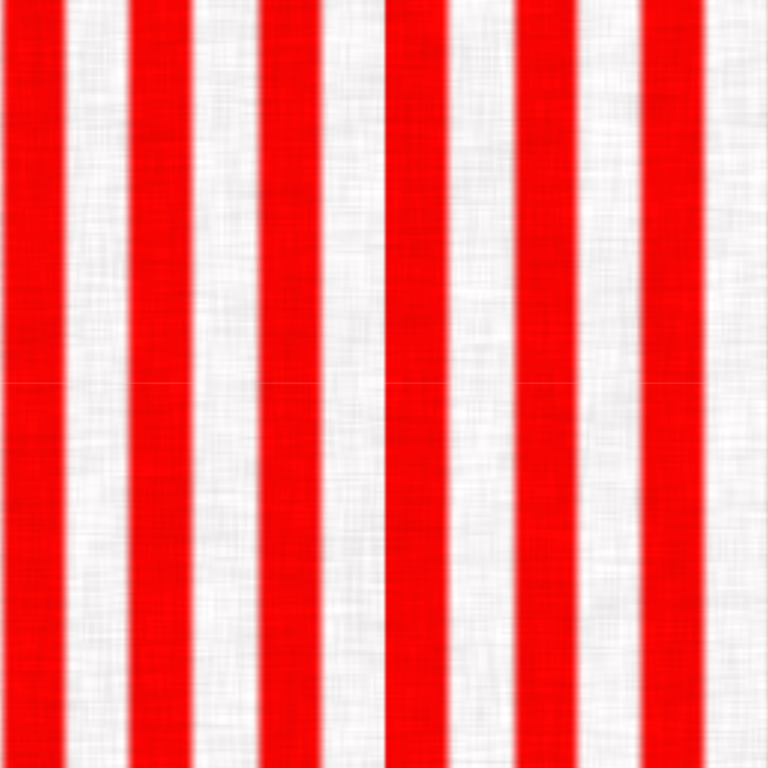
Reproduce this pattern procedurally as a WebGL 2 fragment shader.

```glsl
#version 300 es
precision highp float;
// Six soft-edged red stripes on white woven linen, tiling in both directions.

uniform vec2 u_resolution;
out vec4 fragColor;

const float STRIPES = 6.0;
const vec3 RED = vec3(1.0, 0.018, 0.01);
const vec3 WHITE = vec3(1.0, 0.993, 0.993);
const float CLOTH_LEVEL = 0.963;

float hash(vec2 cell, float seed) {
    vec3 q = fract(vec3(cell.xyx + seed * 17.0) * vec3(0.1031, 0.1030, 0.0973));
    q += dot(q, q.yzx + 33.33);
    return fract((q.x + q.y) * q.z);
}

// Value noise that wraps after a whole number of cells per axis.
float wrapNoise(vec2 uv, vec2 cells, float seed) {
    vec2 p = uv * cells;
    vec2 i = floor(p);
    vec2 f = fract(p);
    f = f * f * (3.0 - 2.0 * f);
    vec2 a = mod(i, cells);
    vec2 b = mod(i + 1.0, cells);
    float low = mix(hash(a, seed), hash(vec2(b.x, a.y), seed), f.x);
    float high = mix(hash(vec2(a.x, b.y), seed), hash(b, seed), f.x);
    return mix(low, high, f.y);
}

// Streaks along x at two thread sizes, centred on zero.
float threads(vec2 uv, float alongCells, float acrossCells, float seed) {
    float fine = wrapNoise(uv, vec2(alongCells, acrossCells), seed);
    float coarse = wrapNoise(uv, vec2(alongCells * 0.5, acrossCells * 0.5), seed + 1.0);
    return 0.6 * fine + 0.4 * coarse - 0.5;
}

// Brightness of the cloth: crossing threads plus slow mottling.
float linen(vec2 uv) {
    float weft = threads(uv, 24.0, 256.0, 1.0);
    float warp = threads(uv.yx, 28.0, 256.0, 4.0);
    float mottle = wrapNoise(uv, vec2(12.0, 16.0), 7.0) - 0.5;
    return CLOTH_LEVEL + 0.075 * weft + 0.06 * warp + 0.015 * mottle;
}

// Red coverage; edge positions alternate slightly from stripe to stripe.
float stripeMask(float x, float count) {
    float t = x * count - 0.262 + 0.5;
    float index = mod(floor(t), count);
    float side = fract(t) - 0.5;
    float odd = mod(index, 2.0);
    bool isLeft = side < 0.0;
    float halfWidth = isLeft ? mix(0.238, 0.254, odd) : mix(0.246, 0.238, odd);
    // The left edge of the middle stripe is crisper than the rest.
    bool isCrisp = isLeft && index == floor(count * 0.5);
    float softness = isCrisp ? 0.02 : 0.058;
    return 1.0 - smoothstep(-softness, softness, abs(side) - halfWidth);
}

// A faint pale thread across the cloth at the given height.
float paleThread(float y, float height, float width) {
    return 1.0 - smoothstep(0.0, width, abs(y - height));
}

void main() {
    vec2 uv = gl_FragCoord.xy / u_resolution;
    vec3 color = mix(WHITE, RED, stripeMask(uv.x, STRIPES));
    color = mix(color, WHITE, 0.14 * paleThread(uv.y, 0.501, 0.002));
    fragColor = vec4(clamp(color * linen(uv), 0.0, 1.0), 1.0);
}
```
